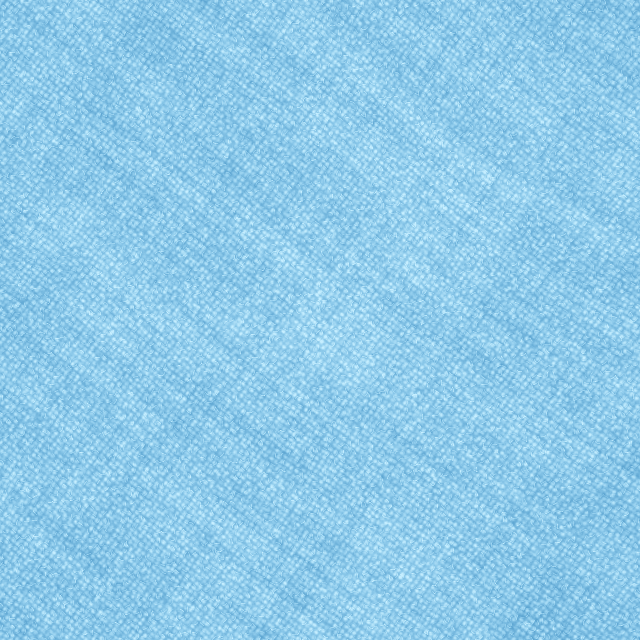
This texture is drawn by a WebGL 1 fragment shader. Its source:

```glsl
precision highp float;
// Pale blue plain-weave cloth, seen on the diagonal, with knots and loose fibres.
uniform vec2 u_resolution;

// Colours: the shaded gaps, the body of the cloth and the lit yarn
const vec3 GAP_BLUE = vec3(0.360, 0.645, 0.820);
const vec3 CLOTH_BLUE = vec3(0.564, 0.799, 0.925);
const vec3 LIT_BLUE = vec3(0.775, 0.935, 1.000);

// Weave
const float THREADS = 118.0;      // threads across the canvas
const float WEAVE_ANGLE = -0.64;  // direction of the warp, in radians
const float WARP_DRIFT = 0.03;    // slow bending of the threads
const float JITTER = 0.34;        // scatter of the knots, in cells
const vec2 KNOT_RADII = vec2(0.44, 0.35);

// Fibres
const float FIBRE_HALF_LENGTH = 0.42;
const float FIBRE_WIDTH = 0.10;
const float FIBRE_BEND = 0.8;
const float FIBRE_OFFSET = 0.40;  // from the middle of a knot to its rim
const float HALO_SIZE = 2.2;      // shadow beside a fibre, in fibre widths
const float HALO_DEPTH = 0.40;

// Strength of each layer
const float KNOT_CONTRAST = 2.1;
const float FIBRE_CONTRAST = 2.7;
const float STREAK_CONTRAST = 0.85;
const float CLOUD_CONTRAST = 0.85;
const float GRAIN_CONTRAST = 1.1;
const float VIGNETTE = 0.8;

float hash(vec2 p) {
  return fract(sin(dot(p, vec2(127.1, 311.7))) * 43758.5453);
}

vec2 hash2(vec2 p) {
  return vec2(hash(p), hash(p + 57.3));
}

float noise(vec2 p) {
  vec2 i = floor(p);
  vec2 f = fract(p);
  f = f * f * (3.0 - 2.0 * f);
  return mix(mix(hash(i), hash(i + vec2(1.0, 0.0)), f.x),
             mix(hash(i + vec2(0.0, 1.0)), hash(i + vec2(1.0, 1.0)), f.x), f.y);
}

float clouds(vec2 p) {
  return 0.5 * noise(p) + 0.3 * noise(p * 2.1 + 7.7) + 0.2 * noise(p * 4.3 + 3.1);
}

mat2 rotation(float angle) {
  float c = cos(angle);
  float s = sin(angle);
  return mat2(c, -s, s, c);
}

// Oval yarn knot; long axis swaps between warp and weft
float knot(vec2 d, float parity) {
  d = mix(d, d.yx, parity) / KNOT_RADII;
  return exp(-pow(dot(d, d), 1.3));
}

// Short bent strand with a shadow around it
float fibre(vec2 d, float angle, float bend, float width) {
  d = rotation(angle) * d;
  d.y += bend * d.x * d.x;
  d.x -= clamp(d.x, -FIBRE_HALF_LENGTH, FIBRE_HALF_LENGTH);
  float r = dot(d, d) / (width * width);
  return exp(-r) - HALO_DEPTH * exp(-r / (HALO_SIZE * HALO_SIZE));
}

void main() {
  float canvas = min(u_resolution.x, u_resolution.y);
  vec2 p = gl_FragCoord.xy / canvas;

  // Bend the cloth slowly, then turn it into thread coordinates
  vec2 drift = vec2(noise(p * 2.5), noise(p * 2.5 + 19.0)) - 0.5;
  vec2 q = rotation(WEAVE_ANGLE) * (p + WARP_DRIFT * drift) * THREADS;
  vec2 cell = floor(q);
  float fibreWidth = max(FIBRE_WIDTH, 0.5 * THREADS / canvas);

  // Gather knots and rim fibres from the neighbouring crossings
  float knots = 0.0;
  float fibres = 0.0;
  for (int y = -1; y <= 1; y++) {
    for (int x = -1; x <= 1; x++) {
      vec2 id = cell + vec2(float(x), float(y));
      vec2 seed = hash2(id);
      vec2 d = q - id - 0.5 - JITTER * (seed - 0.5);
      float parity = mod(id.x + id.y, 2.0);
      knots += knot(d, parity) * mix(0.6, 1.4, hash(id + 11.7));
      vec2 fibreSeed = hash2(id + 31.9);
      float angle = parity * 1.5708 + (fibreSeed.y - 0.5) * 1.4;
      float bend = FIBRE_BEND * (2.0 * hash(id + 71.3) - 1.0);
      vec2 rim = FIBRE_OFFSET * vec2(parity, 1.0 - parity) + 0.25 * (seed.yx - 0.5);
      fibres += fibreSeed.x * fibre(d - rim, angle, bend, fibreWidth);
    }
  }

  // Uneven yarn, mostly along the warp, broad patches and fine grain
  float streaks = noise(q * vec2(0.05, 0.7)) + 0.7 * noise(q * vec2(0.7, 0.05) + 41.0) - 0.85;
  float patches = clouds(p * 6.0 + 2.0) - 0.5;
  float grain = noise(q * 3.2 + 83.0) - 0.5;
  vec2 fromCentre = gl_FragCoord.xy / u_resolution - 0.5;
  float shade = 0.167 - dot(fromCentre, fromCentre);

  float tone = KNOT_CONTRAST * (knots - 0.44)
             + FIBRE_CONTRAST * fibres
             + STREAK_CONTRAST * streaks
             + CLOUD_CONTRAST * patches
             + GRAIN_CONTRAST * grain
             + VIGNETTE * shade;

  // Two standard steps of tone reach from the body to either end
  float level = clamp(tone / 2.3, -1.0, 1.0);
  vec3 colour = mix(CLOTH_BLUE, level < 0.0 ? GAP_BLUE : LIT_BLUE, abs(level));
  gl_FragColor = vec4(colour, 1.0);
}
```
